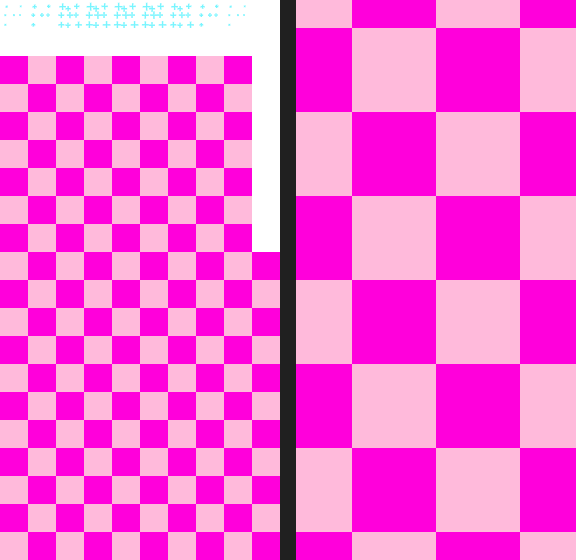
Left, the full canvas; right, a detail of the centre.
This pattern is drawn by a Shadertoy shader. Its source:

```glsl
// A two-colour checkerboard on a 10 by 20 grid, with a stepped white margin
// above and at the right. Square waves make the checks; a row of hashed plus
// signs, largest in the middle, sparkles along the top.

vec2 hash2(float n) {
    return fract(sin(vec2(n * 127.1 + 3.7, n * 311.7 + 1.3)) * 43758.5453);
}

// Signed distance to the nearest grid line, alternating in sign per cell
vec2 squareWave(vec2 p) {
    return 0.5 - abs(mod(p - 0.5, 2.0) - 1.0);
}

float plusDistance(vec2 p, float arm, float halfWidth) {
    p = abs(p);
    return max(max(p.x, p.y) - arm, min(p.x, p.y) - halfWidth);
}

float coverage(float d, float pixel) {
    return clamp(0.5 - d / pixel, 0.0, 1.0);
}

// One cluster of plus signs on a jittered 3 by 3 grid inside a unit cell
float sparkles(vec2 p, float column, float pixel) {
    float offCentre = abs(column - 4.0);
    float size = mix(0.14, 0.03, smoothstep(1.0, 4.5, offCentre));
    float ink = 0.0;
    for (int i = 0; i < 9; i++) {
        vec2 h = hash2(float(i) + 1.0);
        // Thin out the clusters at both ends
        if (offCentre > 2.5 && h.y > 0.8) continue;
        vec2 slot = vec2(float(i % 3), float(i / 3));
        vec2 centre = vec2(0.16, 0.26) + slot * 0.29 + (h - 0.5) * 0.16;
        float arm = size * mix(0.6, 1.0, h.x);
        ink = max(ink, coverage(plusDistance(p - centre, arm, 0.026), pixel));
    }
    return ink;
}

void mainImage(out vec4 fragColor, in vec2 fragCoord) {
    // Grid units, with rows counted down from the top
    vec2 p = fragCoord / iResolution.xy * vec2(10.0, 20.0);
    p.y = 20.0 - p.y;
    float pixel = 10.0 / iResolution.x;

    // Checks: equal parity in both axes is magenta
    vec2 wave = clamp(squareWave(p) / pixel, -0.5, 0.5) * 2.0;
    vec3 checks = mix(vec3(1.0, 0.73, 0.86), vec3(1.0, 0.0, 0.86),
                      0.5 + 0.5 * wave.x * wave.y);

    // White margin with cyan sparkles in the top row
    vec3 color = vec3(1.0);
    if (p.y < 1.0 && p.x < 9.0) {
        float ink = sparkles(fract(p), floor(p.x), pixel);
        color = mix(color, vec3(0.47, 0.96, 1.0), ink);
    }

    // Stepped outline: full width below row 9, nine columns from row 2
    float board = max(p.y - 9.0, min(p.y - 2.0, 9.0 - p.x));
    color = mix(color, checks, coverage(-board, pixel));

    fragColor = vec4(color, 1.0);
}
```
